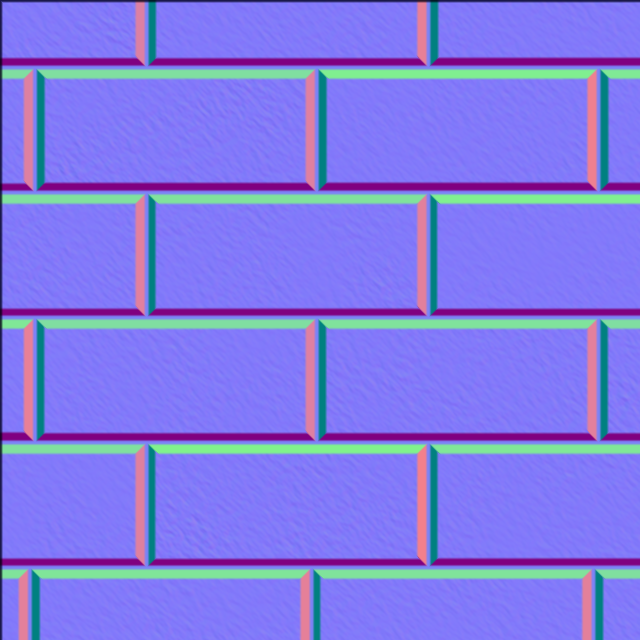
A Shadertoy shader for this texture map:

```glsl
// Tangent-space normal map of a running-bond brick wall with bevelled edges and grainy faces.

vec2 hash2(vec2 p) {
    p = vec2(dot(p, vec2(127.1, 311.7)), dot(p, vec2(269.5, 183.3)));
    return fract(sin(p) * 43758.5);
}

float gradientNoise(vec2 p) {
    vec2 i = floor(p), f = fract(p);
    vec2 s = f * f * f * (f * (f * 6.0 - 15.0) + 10.0);
    vec4 corner;
    for (int k = 0; k < 4; k++) {
        vec2 o = vec2(k & 1, k >> 1);
        corner[k] = dot(hash2(i + o) * 2.0 - 1.0, f - o);
    }
    return mix(mix(corner.x, corner.y, s.x), mix(corner.z, corner.w, s.x), s.y);
}

// Fine grain drawn out along the falling diagonal
float grainHeight(vec2 p) {
    vec2 q = vec2(p.x + p.y, p.x - p.y);
    return gradientNoise(q * vec2(72.0, 34.0))
         + 0.5 * gradientNoise(q * vec2(125.0, 75.0) + 17.0);
}

vec2 grainSlope(vec2 p) {
    vec2 e = vec2(0.0016, 0.0);
    return vec2(grainHeight(p - e.xy) - grainHeight(p + e.xy),
                grainHeight(p - e.yx) - grainHeight(p + e.yx));
}

void mainImage(out vec4 fragColor, in vec2 fragCoord) {
    vec2 p = fragCoord / iResolution.xy;
    vec2 pitch = vec2(0.4403, 0.1953);

    // Brick layout: rows count downwards, alternate rows are shifted
    float down = (1.0 - p.y - 0.1055) / pitch.y;
    float row = floor(down);
    float start = mix(0.0547, 0.2292, mod(row, 2.0)) - 0.008 * step(3.5, row);
    float across = (p.x - start) / pitch.x;
    vec2 brick = vec2(floor(across), row);
    vec2 local = (vec2(fract(across), 1.0 - fract(down)) - 0.5) * pitch;
    vec2 vary = hash2(brick + 7.3);
    vec2 vary2 = hash2(brick + 31.7);

    // Bevel faces, mitred where they meet at the corners
    vec2 inset = 0.5 * pitch - abs(local);
    float edge = min(inset.x, inset.y);
    float sideways = smoothstep(-0.0025, 0.0025, inset.y - inset.x);
    vec2 facing = mix(vec2(0.0, sign(local.y)), vec2(sign(local.x), 0.0), sideways);
    float lit = step(0.0, facing.x + facing.y);
    float width = mix(mix(0.0125, 0.0155, vary.x), 0.0172, lit);
    float tilt = mix(1.0, mix(0.72, 0.92, vary.y), lit);
    float inner = smoothstep(width - 0.0025, width + 0.003, edge);
    float bevel = smoothstep(0.0005, 0.0055, edge) * (1.0 - inner);

    // Joint, bevel and grainy face
    vec3 color = mix(vec3(0.49, 0.51, 0.97), vec3(0.51, 0.475, 0.985), inner);
    color = mix(color, vec3(0.5 + 0.5 * facing * tilt, 1.0 - 0.5 * tilt), bevel);
    float patchiness = 0.75 + 0.6 * gradientNoise(p * 9.0);
    vec2 slope = grainSlope(p) * mix(0.07, 0.12, vary2.x) * patchiness;
    color += inner * vec3(slope, -0.5 * length(slope));

    // Dark rim along the left and top of the sheet
    float rim = smoothstep(0.001, 0.0055, min(p.x, 1.0 - p.y));
    color *= mix(vec3(0.2, 0.2, 0.3), vec3(1.0), rim);

    fragColor = vec4(clamp(color, 0.0, 1.0), 1.0);
}
```
